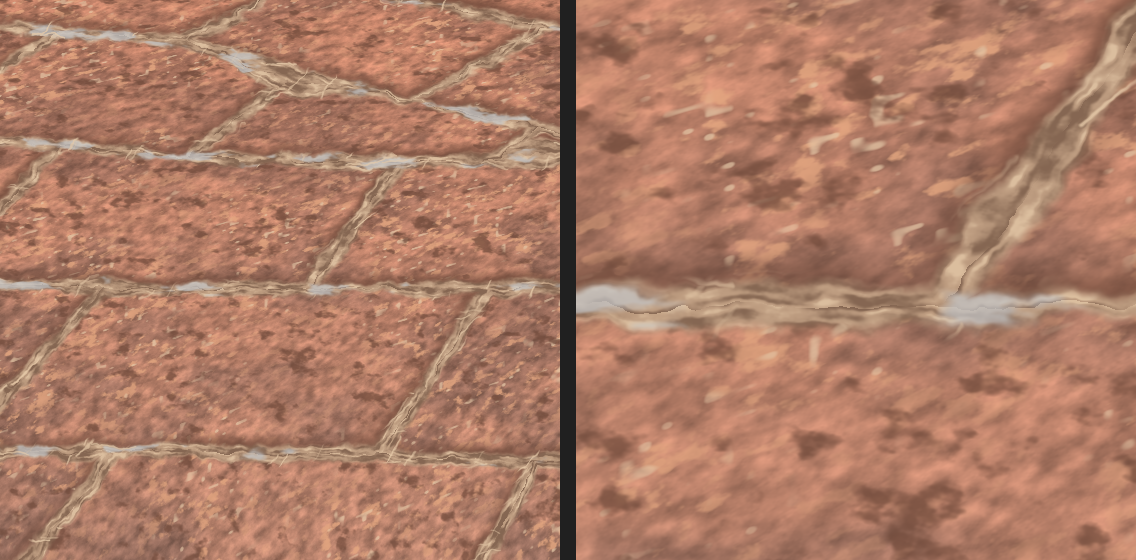
Left, the full canvas; right, a detail of the centre.
A WebGL 2 fragment shader for this texture:

```glsl
#version 300 es
precision highp float;
// Worn brick paving seen at a slant: bent courses of bricks parted by sandy joints.
// Each course is a band between two bent edges, cut by slanted joints at a fixed
// period; noise adds flecks, pits and pale grit, and hashed segments make straw.
uniform vec2 u_resolution;
out vec4 outColor;
#define JOINT_HALF 0.0125
#define EDGE_SOFT 0.005
#define EDGE_WOBBLE 0.022
#define SHADOW_WIDTH 0.024
#define SLANT_SPREAD 0.4
#define FLECK_AMOUNT 0.85
#define PIT_AMOUNT 0.75
#define GRAIN_CONTRAST 0.62
#define STRAW_CELL 0.07
#define STRAW_WIDTH 0.0016
const vec3 CLAY = vec3(0.735, 0.51, 0.42);
const vec3 CLAY_DULL = vec3(0.61, 0.435, 0.37);
const vec3 CLAY_DARK = vec3(0.44, 0.29, 0.23);
const vec3 FLECK = vec3(0.89, 0.65, 0.50);
const vec3 SAND = vec3(0.74, 0.61, 0.50);
const vec3 SOIL = vec3(0.52, 0.40, 0.32);
const vec3 STRAW = vec3(0.90, 0.79, 0.66);
const vec3 GRIT = vec3(0.77, 0.78, 0.79);
// Course edges: depth from the top at x = 0, 1/3, 2/3 and 1
const vec4 EDGES[6] = vec4[6](
  vec4(-0.12, -0.06, -0.012, 0.05), vec4(0.045, 0.075, 0.165, 0.235),
  vec4(0.25, 0.28, 0.288, 0.29), vec4(0.505, 0.517, 0.515, 0.515),
  vec4(0.81, 0.805, 0.812, 0.825), vec4(1.1));
// Cross joints of each course: x and depth of one joint, slant, period
const vec4 CUTS[5] = vec4[5](
  vec4(0.97, 0.055, -1.9, 0.61), vec4(0.36, 0.26, -1.2, 0.56),
  vec4(0.70, 0.31, -0.63, 0.64), vec4(0.865, 0.52, -0.6, 0.685),
  vec4(0.95, 0.83, -0.52, 0.76));

float hash(vec2 p) { return fract(sin(dot(p, vec2(127.1, 311.7))) * 43758.5453); }

float noise(vec2 p) {
  vec2 i = floor(p), f = fract(p);
  f = f * f * (3.0 - 2.0 * f);
  return mix(mix(hash(i), hash(i + vec2(1, 0)), f.x),
             mix(hash(i + vec2(0, 1)), hash(i + vec2(1, 1)), f.x), f.y);
}

float fbm(vec2 p) {
  float sum = 0.0, amp = 0.53;
  for (int i = 0; i < 4; i++, amp *= 0.5) {
    sum += amp * noise(p);
    p = mat2(1.6, 1.2, -1.2, 1.6) * p + 7.3;
  }
  return sum;
}

float edgeDepth(vec4 h, float x) {
  return h.x + dot(h.yzw - h.xyz, clamp(3.0 * x - vec3(0, 1, 2), 0.0, 1.0));
}

// Coverage of dry stalks, two per grid cell
float straw(vec2 p) {
  float cover = 0.0;
  for (int k = 0; k < 18; k++) {
    vec2 cell = floor(p / STRAW_CELL) + vec2(k % 3, (k / 3) % 3) - 1.0;
    vec2 seed = cell + float(k / 9) * 19.7;
    vec2 rel = p - (cell + vec2(hash(seed), hash(seed + 3.1))) * STRAW_CELL;
    float angle = (hash(seed + 5.7) - 0.5) * 0.5 - float(k / 9) * 0.9;
    vec2 dir = vec2(cos(angle), sin(angle));
    float halfLength = STRAW_CELL * (0.15 + 0.5 * hash(seed + 9.9));
    float d = length(rel - dir * clamp(dot(rel, dir), -halfLength, halfLength));
    cover = max(cover, (1.0 - smoothstep(0.2, 1.6, d / STRAW_WIDTH)) * hash(seed + 2.2));
  }
  return cover;
}

void main() {
  vec2 q = vec2(0, 1) + vec2(1, -1) * gl_FragCoord.xy / u_resolution;
  vec2 grain = vec2(q.x, q.y * (1.4 - 0.4 * q.y));
  vec2 w = q + EDGE_WOBBLE * (vec2(fbm(grain * 32.0), fbm(grain * 32.0 + 40.0)) - 0.5);
  // Deepest brick here: inner distance, distance to shaded sides and to course edges
  float inside = edgeDepth(EDGES[0], w.x) - w.y, shaded = inside, level = inside;
  vec2 id = vec2(-1.0);
  for (int i = 0; i < 5; i++) {
    vec4 cut = CUTS[i];
    float slant = cut.z + SLANT_SPREAD * (w.x - 0.8);
    float along = (w.x - slant * (w.y - cut.y) - cut.x) / cut.w;
    float reach = cut.w * inversesqrt(1.0 + slant * slant);
    float right = (1.0 - fract(along)) * reach;
    float top = w.y - edgeDepth(EDGES[i], w.x), bottom = edgeDepth(EDGES[i + 1], w.x) - w.y;
    if (i == 1) { // sand wedges around the broken brick
      top -= 0.038 * exp(-pow((w.x - 0.51) / 0.09, 2.0));
      bottom -= 0.03 * smoothstep(0.86, 0.95, w.x);
    }
    float d = min(min(top, bottom), min(fract(along) * reach, right));
    if (d > inside) {
      inside = d;
      shaded = min(bottom, right);
      level = min(top, bottom);
      id = vec2(floor(along), i);
    }
  }
  float jointHalf = JOINT_HALF * (0.4 + 0.3 * q.y + 0.75 * noise(grain * 13.0));
  float brick = smoothstep(-EDGE_SOFT, EDGE_SOFT, inside - jointHalf);
  // Clay: mottling, slanted flecks, dark pits and shaded rims
  vec2 streak = grain + vec2(0.0, 0.3 * grain.x);
  float mottle = fbm(grain * vec2(7.0, 13.0) + id * 3.0);
  vec3 clay = mix(CLAY_DULL, CLAY, smoothstep(0.3, 0.62, mottle + 0.2 * (hash(id) - 0.5)));
  clay += vec3(0.035, -0.005, -0.02) * (0.7 - q.y);
  clay *= 1.0 + GRAIN_CONTRAST * (fbm(streak * vec2(65.0, 110.0)) - 0.5);
  float patches = smoothstep(0.3, 0.62, fbm(grain * 8.0 + 20.0));
  float flecks = smoothstep(0.54, 0.74, fbm(streak * vec2(55.0, 100.0) + 9.0));
  clay = mix(clay, FLECK, FLECK_AMOUNT * flecks * (0.3 + 0.7 * patches));
  clay = mix(clay, STRAW, 0.7 * smoothstep(0.78, 0.95, noise(streak * vec2(80.0, 140.0))) * patches);
  float pits = smoothstep(0.59, 0.78, fbm(grain * vec2(36.0, 62.0) + 60.0));
  float rim = 1.0 - smoothstep(jointHalf, jointHalf + SHADOW_WIDTH, shaded);
  clay = mix(clay, CLAY_DARK, max(PIT_AMOUNT * pits, rim * (0.2 + 0.9 * mottle)));
  // Joints: sand with fibres running along them, and pale grit along the courses
  float fibre = noise(vec2(inside * 300.0, (q.x - q.y) * 32.0) + id * 17.0);
  float soil = 0.5 * fibre + 0.6 * fbm(grain * vec2(60.0, 90.0) + 5.0);
  vec3 joint = mix(SOIL, SAND, smoothstep(0.3, 0.65, soil));
  joint = mix(joint, STRAW, 0.75 * smoothstep(0.62, 0.85, soil));
  float grit = smoothstep(0.56, 0.68, fbm(grain * vec2(14.0, 36.0) + 31.0));
  joint = mix(joint, GRIT, 0.7 * grit * (1.0 - smoothstep(0.006, 0.014, abs(level))));
  vec3 color = mix(joint, clay, brick);
  float nearJoint = 1.0 - smoothstep(jointHalf, jointHalf + 0.008, inside);
  outColor = vec4(mix(color, STRAW, 0.8 * straw(w) * nearJoint), 1.0);
}
```
